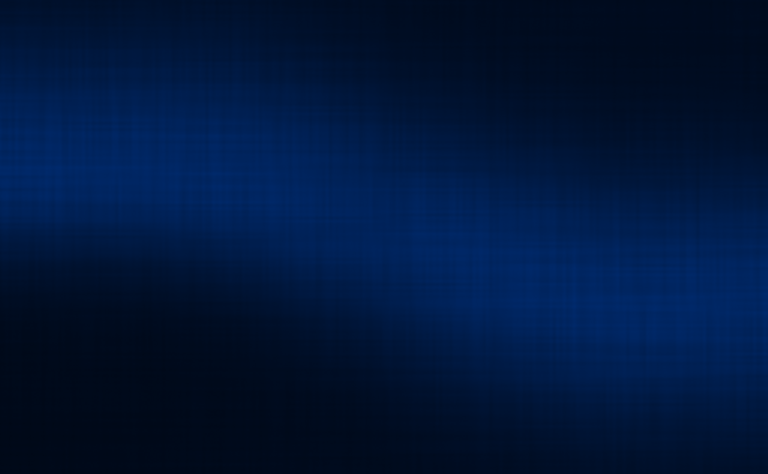
This background is drawn by a WebGL 2 fragment shader. Its source:

```glsl
#version 300 es
precision highp float;
// Deep blue woven cloth lit by one soft band of light that bends from the
// upper left to the lower right. The band is a Gaussian around a smooth curve;
// the cloth is stretched value noise laid along both axes.

uniform vec2 u_resolution;
out vec4 outColor;

const vec3 SHADOW_COLOR = vec3(0.0, 0.042, 0.115);
const vec3 LIGHT_COLOR = vec3(0.0, 0.150, 0.390);
const vec2 BAND_HEIGHT = vec2(0.63, 0.37);   // centre at left, right
const vec2 BAND_BEND = vec2(0.22, 0.85);     // where the curve falls
const vec2 SPREAD_ABOVE = vec2(0.29, 0.27);  // softness at left, right
const vec2 SPREAD_BELOW = vec2(0.18, 0.27);
const float MIDDLE_DIP = 0.10;               // dimming between the two glows
const vec2 FINE_THREADS = vec2(230.0, 150.0);
const vec2 BROAD_THREADS = vec2(75.0, 50.0);
const float THREAD_STRETCH = 7.0;            // cells along each thread
const float THREAD_CONTRAST = 0.17;
const float GRAIN = 0.004;

float hash(vec2 p) {
    return fract(sin(dot(p, vec2(127.1, 311.7))) * 43758.5453);
}

float valueNoise(vec2 p) {
    vec2 cell = floor(p);
    vec2 f = fract(p);
    f = f * f * (3.0 - 2.0 * f);
    float low = mix(hash(cell), hash(cell + vec2(1.0, 0.0)), f.x);
    float high = mix(hash(cell + vec2(0.0, 1.0)), hash(cell + 1.0), f.x);
    return mix(low, high, f.y);
}

// Crossed threads, centred on zero
float weave(vec2 uv, vec2 count, float stretch) {
    float warp = valueNoise(uv * vec2(count.x, stretch));
    float weft = valueNoise(uv * vec2(stretch, count.y) + 37.0);
    return 0.5 * (warp + weft) - 0.5;
}

// Strength of the bent band of light, from 0 to 1
float lightBand(vec2 uv) {
    float centre = mix(BAND_HEIGHT.x, BAND_HEIGHT.y,
                       smoothstep(BAND_BEND.x, BAND_BEND.y, uv.x));
    float offset = uv.y - centre;
    float above = mix(SPREAD_ABOVE.x, SPREAD_ABOVE.y, uv.x);
    float below = mix(SPREAD_BELOW.x, SPREAD_BELOW.y, smoothstep(0.1, 0.6, uv.x));
    float spread = mix(below, above, smoothstep(-0.06, 0.06, offset));
    float fromMiddle = (uv.x - 0.48) / 0.14;
    float dip = 1.0 - MIDDLE_DIP * exp(-fromMiddle * fromMiddle);
    return dip * exp(-offset * offset / (spread * spread));
}

void main() {
    vec2 uv = gl_FragCoord.xy / u_resolution;

    // Light, with a slight fall toward the lower left corner
    vec3 color = mix(SHADOW_COLOR, LIGHT_COLOR, lightBand(uv));
    color *= 1.0 - 0.15 * smoothstep(0.7, 0.0, length(uv));

    // Cloth
    float threads = weave(uv, FINE_THREADS, THREAD_STRETCH)
                  + 0.6 * weave(uv + 3.0, BROAD_THREADS, 0.6 * THREAD_STRETCH);
    color *= 1.0 + THREAD_CONTRAST * threads;

    // Fine grain hides banding in the gradient
    float grain = hash(floor(uv * vec2(512.0, 316.0))) - 0.5;
    color += GRAIN * grain * vec3(0.0, 0.5, 1.0);

    outColor = vec4(clamp(color, 0.0, 1.0), 1.0);
}
```
